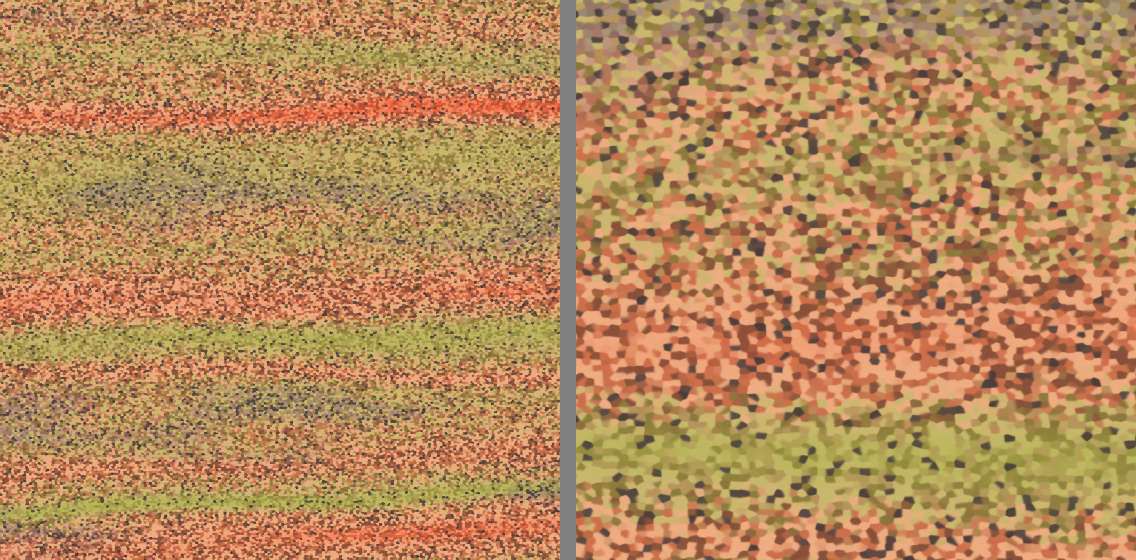
Left: the whole. Right: its middle third, enlarged.
Give the GLSL for this texture, as a Shadertoy shader.

```glsl
vec3 hash3(vec2 p) {
    vec3 q = fract(vec3(p.xyx) * vec3(0.1031, 0.1030, 0.0973));
    q += dot(q, q.yxz + 33.33);
    return fract((q.xxy + q.yzz) * q.zyx);
}

// Long wavy streaks made of layered sines
float streaks(vec2 p, float seed) {
    float sum = 0.0, amp = 0.5, freq = 17.0;
    for (int i = 0; i < 5; i++) {
        float k = float(i) + seed;
        float bend = sin(p.x * (2.3 + 1.1 * float(i)) + k * 1.7 + p.y * freq * 0.35);
        sum += amp * sin((p.y - 0.04 * p.x) * freq + 1.6 * bend + k * 2.4);
        amp *= 0.72;
        freq *= 1.73;
    }
    return sum;
}

// Each band: height, slope, half width, warmth (negative is green)
const vec4 BANDS[11] = vec4[11](
    vec4(0.960, -0.05, 0.030, 0.45), vec4(0.900, -0.02, 0.025, -0.55),
    vec4(0.795, 0.03, 0.025, 1.25), vec4(0.690, 0.05, 0.055, -0.50),
    vec4(0.570, 0.08, 0.022, -0.45), vec4(0.470, 0.02, 0.036, 0.90),
    vec4(0.395, 0.02, 0.030, -0.85), vec4(0.335, -0.02, 0.014, 0.55),
    vec4(0.170, 0.05, 0.024, 0.55), vec4(0.105, 0.04, 0.014, -1.10),
    vec4(0.035, 0.05, 0.035, 0.80));

float warmth(vec2 p) {
    float w = 0.26 * streaks(p, 0.0);
    float wave = 0.006 * sin(p.x * 9.0 + p.y * 21.0);
    for (int i = 0; i < 11; i++) {
        vec4 b = BANDS[i];
        float d = (p.y + wave - b.x - b.y * (p.x - 0.5)) / b.z;
        w += b.w * exp(-d * d);
    }
    return w;
}

vec3 grainColour(vec2 p, vec3 rnd) {
    float w = warmth(p);
    float warm = smoothstep(-0.3, 0.3, w + 0.9 * (rnd.x - 0.5));

    vec3 dark = mix(vec3(0.57, 0.49, 0.25), vec3(0.55, 0.34, 0.24), warm);
    vec3 middle = mix(vec3(0.71, 0.58, 0.36), vec3(0.79, 0.45, 0.30), warm);
    vec3 light = mix(vec3(0.78, 0.70, 0.42), vec3(0.91, 0.66, 0.49), warm);
    vec3 col = mix(dark, middle, smoothstep(0.18, 0.32, rnd.y));
    col = mix(col, light, smoothstep(0.48, 0.64, rnd.y));

    // Vivid red and lime in the strongest bands
    float lively = 0.4 + 0.6 * rnd.z;
    col = mix(col, vec3(0.96, 0.34, 0.19), 0.65 * lively * smoothstep(0.65, 1.4, w));
    col = mix(col, vec3(0.66, 0.69, 0.28), 0.6 * lively * smoothstep(0.35, 1.1, -w));

    // Greyish mauve patches and scattered dark specks
    float patchy = smoothstep(0.25, 1.1, streaks(p * vec2(1.4, 0.7), 5.3));
    col = mix(col, vec3(0.57, 0.49, 0.47), 0.6 * patchy * step(0.45, rnd.x));
    float speck = step(rnd.z, 0.06 + 0.10 * patchy);
    return mix(col, vec3(0.31, 0.26, 0.24), 0.85 * speck);
}

void mainImage(out vec4 fragColor, in vec2 fragCoord) {
    vec2 uv = fragCoord / iResolution.y;

    // Cellular grains, slightly flattened and softly blended
    vec2 gridSize = vec2(195.0, 245.0);
    vec2 grid = uv * gridSize;
    vec2 cell = floor(grid);
    vec3 total = vec3(0.0);
    float weightSum = 0.0;
    for (int y = -1; y <= 1; y++) {
        for (int x = -1; x <= 1; x++) {
            vec2 id = cell + vec2(x, y);
            vec2 centre = id + 0.15 + 0.7 * hash3(id + 71.0).xy;
            vec2 d = grid - centre;
            float weight = exp(-9.0 * dot(d, d));
            total += weight * grainColour(centre / gridSize, hash3(id + 17.0));
            weightSum += weight;
        }
    }
    vec3 col = total / weightSum;

    // Restore the contrast lost in blending
    col = mix(vec3(0.71, 0.55, 0.36), col, 1.12);
    fragColor = vec4(clamp(col, 0.0, 1.0), 1.0);
}
```
